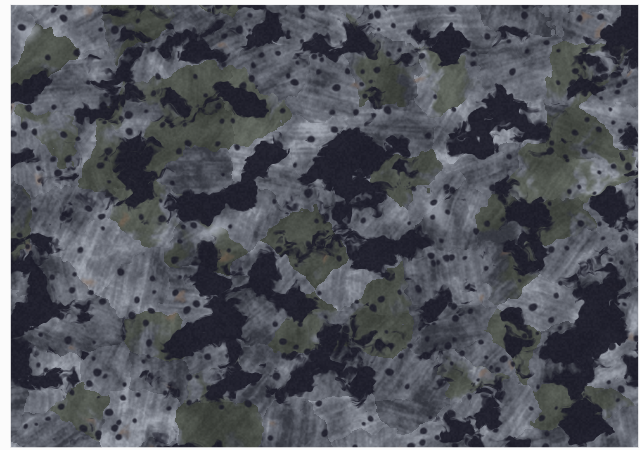
This texture is drawn by a Shadertoy shader. Its source:

```glsl
// Polished dark granite slab: grey and olive feldspar, black mica, thin pale margin.

const vec3 MICA      = vec3(0.115, 0.115, 0.165);
const vec3 SLATE     = vec3(0.215, 0.225, 0.260);
const vec3 FELDSPAR  = vec3(0.410, 0.425, 0.465);
const vec3 PALE      = vec3(0.640, 0.660, 0.700);
const vec3 OLIVE     = vec3(0.275, 0.295, 0.255);
const vec3 RUST      = vec3(0.500, 0.400, 0.330);
const vec3 MARGIN    = vec3(0.985);

float hash(vec2 p) {
    vec3 q = fract(p.xyx * 0.1031);
    q += dot(q, q.yzx + 33.33);
    return fract((q.x + q.y) * q.z);
}

vec2 hash2(vec2 p) {
    return vec2(hash(p + 17.3), hash(p + 71.9));
}

float noise(vec2 p) {
    vec2 i = floor(p), f = fract(p);
    f = f * f * (3.0 - 2.0 * f);
    return mix(mix(hash(i), hash(i + vec2(1, 0)), f.x),
               mix(hash(i + vec2(0, 1)), hash(i + vec2(1, 1)), f.x), f.y);
}

float fbm(vec2 p, int octaves) {
    float sum = 0.0, weight = 0.5, total = 0.0;
    for (int i = 0; i < octaves; i++) {
        sum += weight * noise(p);
        total += weight;
        p = mat2(1.6, 1.2, -1.2, 1.6) * p + 19.7;
        weight *= 0.55;
    }
    return sum / total;
}

vec2 rotate(vec2 p, float angle) {
    float c = cos(angle), s = sin(angle);
    return vec2(c * p.x + s * p.y, c * p.y - s * p.x);
}

// Identity of the nearest crystal seed
vec2 crystalId(vec2 p) {
    vec2 base = floor(p), nearest = base;
    float best = 9.0;
    for (int y = -1; y <= 1; y++)
    for (int x = -1; x <= 1; x++) {
        vec2 cell = base + vec2(x, y);
        vec2 d = cell + hash2(cell) - p;
        if (dot(d, d) < best) { best = dot(d, d); nearest = cell; }
    }
    return nearest;
}

// Scattered round grains; chance is the share of filled cells
float specks(vec2 p, float chance, float radius, float blur) {
    vec2 base = floor(p);
    float cover = 0.0;
    for (int y = -1; y <= 1; y++)
    for (int x = -1; x <= 1; x++) {
        vec2 cell = base + vec2(x, y);
        float r = radius * (0.45 + 0.55 * hash(cell + 5.1));
        float d = length(cell + hash2(cell) - p);
        float present = step(hash(cell + 43.7), chance);
        cover = max(cover, present * (1.0 - smoothstep(r - blur, r + blur, d)));
    }
    return cover;
}

// Brushed cleavage lines along one direction
float streaks(vec2 p, float angle) {
    vec2 q = rotate(p, angle);
    return 0.6 * noise(q * vec2(13.0, 110.0)) + 0.4 * noise(q * vec2(22.0, 210.0) + 8.0);
}

vec3 granite(vec2 p) {
    vec2 warp = vec2(fbm(p * 24.0, 3), fbm(p * 24.0 + 50.0, 3)) - 0.5;
    vec2 q = p + 0.05 * warp;

    // Feldspar crystals, each with its own tone and grain
    vec2 id = crystalId(q * vec2(7.5, 9.0));
    float angle = mix(-0.4, 1.9, hash(id + 3.0));
    float brushed = streaks(p + 0.006 * warp, angle) - 0.5;
    float cloud = fbm(q * 17.0 + 31.0, 5) - 0.5;
    float tone = 0.47 + 0.32 * (hash(id + 9.0) - 0.5) + 0.95 * cloud
               + 0.36 * brushed + 0.14 * (noise(p * 170.0) - 0.5);
    vec3 color = mix(SLATE, FELDSPAR, smoothstep(0.08, 0.58, tone));
    color = mix(color, PALE, smoothstep(0.48, 0.98, tone));

    // Olive crystals with soft, broken edges
    float olive = step(0.70, hash(id + 27.0)) * smoothstep(0.35, 0.52, fbm(q * 13.0 + 90.0, 4));
    color = mix(color, OLIVE * (0.82 + 0.42 * tone), 0.8 * olive);

    // Rust stains and rare bright flecks
    color = mix(color, RUST, 0.55 * specks(q * 16.0 + 4.0, 0.09, 0.17, 0.12));
    color = mix(color, PALE * 1.13, 0.65 * specks(q * 7.0 + 60.0, 0.03, 0.25, 0.13));

    // Ragged mica clusters, then small round grains
    float field = fbm(rotate(q, 0.25) * vec2(11.0, 14.5) + 7.0, 5);
    float mica = 1.0 - smoothstep(0.375, 0.445, field);
    float grains = specks((p + 0.012 * warp) * 31.0, 0.33, 0.27, 0.09);
    color = mix(color, MICA, max(0.95 * mica, 0.88 * grains));

    return color + 0.035 * (noise(p * 260.0) - 0.5);
}

void mainImage(out vec4 fragColor, in vec2 fragCoord) {
    vec2 p = fragCoord / iResolution.y;
    float aspect = iResolution.x / iResolution.y;

    // Slab rectangle inside the uneven margin
    vec2 low = p - vec2(0.024, 0.006);
    vec2 high = vec2(aspect - 0.004, 0.989) - p;
    float inset = min(min(low.x, low.y), min(high.x, high.y));
    float slab = smoothstep(-0.0015, 0.0015, inset);

    fragColor = vec4(mix(MARGIN, granite(p), slab), 1.0);
}
```
